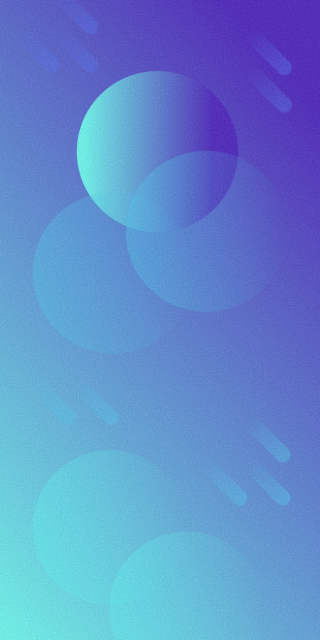
Reproduce this background procedurally as a WebGL 1 fragment shader.

```glsl
precision highp float;

uniform vec2 u_resolution;

const vec3 PURPLE = vec3(0.33, 0.19, 0.72);
const vec3 TEAL = vec3(0.44, 0.92, 0.89);
const vec3 SKY_GLOW = vec3(0.33, 0.75, 0.89);
const vec3 SEA_GLOW = vec3(0.38, 0.91, 0.91);
const vec3 STREAK_HIGH = vec3(0.35, 0.44, 0.88);
const vec3 STREAK_LOW = vec3(0.35, 0.74, 0.89);

const float TEAL_AT_CORNER = 1.02;
const vec2 TEAL_FALLOFF = vec2(0.43, 0.36);
const float DISC_RADIUS = 0.252;
const float LOW_DISC_RADIUS = 0.242;
const float GLOW_ALPHA = 0.46;
const float STREAK_ALPHA = 0.48;
const float STREAK_REACH = 0.11;
const float STREAK_RADIUS = 0.024;
const float GRAIN_SCALE = 190.0;
const float GRAIN_AMOUNT = 0.045;

// Coverage of a shape from its signed distance
float coverage(float dist) {
  float pixel = 1.0 / u_resolution.x;
  return 1.0 - smoothstep(-0.75 * pixel, 0.75 * pixel, dist);
}

// Gradient noise
vec2 gradientAt(vec2 cell) {
  vec3 h = fract(cell.xyx * vec3(0.1031, 0.1030, 0.0973));
  h += dot(h, h.yzx + 33.33);
  float angle = 6.2832 * fract((h.x + h.y) * h.z);
  return vec2(cos(angle), sin(angle));
}

float gradientNoise(vec2 p) {
  vec2 i = floor(p);
  vec2 f = p - i;
  vec2 u = f * f * f * (f * (f * 6.0 - 15.0) + 10.0);
  vec2 e = vec2(1.0, 0.0);
  float a = dot(gradientAt(i), f);
  float b = dot(gradientAt(i + e.xy), f - e.xy);
  float c = dot(gradientAt(i + e.yx), f - e.yx);
  float d = dot(gradientAt(i + e.xx), f - e.xx);
  return mix(mix(a, b, u.x), mix(c, d, u.x), u.y);
}

// Translucent disc that fades out from left to right
vec3 addGlowDisc(vec3 base, vec2 p, vec2 center, float radius, vec3 glow) {
  vec2 q = p - center;
  float fade = clamp(0.5 - 0.5 * q.x / radius, 0.0, 1.0);
  float alpha = GLOW_ALPHA * fade * coverage(length(q) - radius);
  return mix(base, glow, alpha);
}

// Diagonal capsule with a bright head and a fading tail
float streak(vec2 p, vec2 head) {
  vec2 q = p - head;
  vec2 tail = vec2(-STREAK_REACH, STREAK_REACH);
  float along = clamp(dot(q, tail) / dot(tail, tail), 0.0, 1.0);
  return (1.0 - along) * coverage(length(q - tail * along) - STREAK_RADIUS);
}

// Corner streak with optional neighbours to its left (x) and above it (y)
float streakGroup(vec2 p, vec2 corner, float spacing, vec2 neighbours) {
  float total = streak(p, corner);
  for (int i = 0; i < 2; i++) {
    vec2 pick = i == 0 ? vec2(1.0, 0.0) : vec2(0.0, 1.0);
    vec2 head = corner + spacing * pick * vec2(-1.0, 1.0);
    total = max(total, dot(pick, neighbours) * streak(p, head));
  }
  return total * STREAK_ALPHA;
}

void main() {
  vec2 p = gl_FragCoord.xy / u_resolution.x;

  // Diagonal backdrop
  float teal = clamp(TEAL_AT_CORNER - dot(p, TEAL_FALLOFF), 0.0, 1.0);
  vec3 color = mix(PURPLE, TEAL, teal);

  // Streaks
  float high = max(streakGroup(p, vec2(0.282, 1.797), 0.120, vec2(1.0)),
                   streakGroup(p, vec2(0.888, 1.672), 0.117, vec2(0.0, 1.0)));
  float low = max(streakGroup(p, vec2(0.346, 0.696), 0.133, vec2(1.0, 0.0)),
                  streakGroup(p, vec2(0.884, 0.444), 0.135, vec2(1.0)));
  color = mix(color, STREAK_HIGH, high);
  color = mix(color, STREAK_LOW, low);

  // Solid disc
  float discShade = clamp((0.665 - p.x) / 0.40, 0.0, 1.0);
  float disc = coverage(length(p - vec2(0.492, 1.526)) - DISC_RADIUS);
  color = mix(color, mix(PURPLE, TEAL, discShade), disc);

  // Translucent discs
  color = addGlowDisc(color, p, vec2(0.354, 1.147), DISC_RADIUS, SKY_GLOW);
  color = addGlowDisc(color, p, vec2(0.645, 1.277), DISC_RADIUS, SKY_GLOW);
  color = addGlowDisc(color, p, vec2(0.344, 0.351), LOW_DISC_RADIUS, SEA_GLOW);
  color = addGlowDisc(color, p, vec2(0.584, 0.097), LOW_DISC_RADIUS, SEA_GLOW);

  // Fine grain
  color += GRAIN_AMOUNT * gradientNoise(p * GRAIN_SCALE);
  gl_FragColor = vec4(color, 1.0);
}
```
